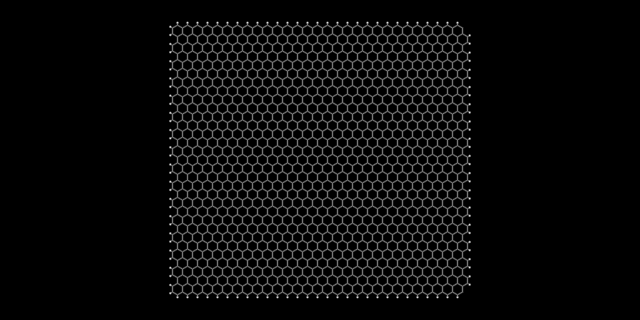
A Shadertoy shader for this pattern:

```glsl
const float ROW = 0.8660254;  // row pitch for hexagons one unit wide

float hexOutline(vec2 p) {
    p = abs(p);
    return abs(max(p.x, dot(p, vec2(0.5, ROW))) - 0.5);
}

float segment(vec2 p, vec2 tip) {
    return length(p - tip * clamp(dot(p, tip) / dot(tip, tip), 0.0, 1.0));
}

float cover(float dist, float radius, float blur) {
    return 1.0 - smoothstep(radius - blur, radius + blur, dist);
}

// Alternate rows lean a quarter cell to the right or left
float rowShift(float row) {
    return mod(row, 2.0) < 0.5 ? 0.25 : -0.25;
}

// Distance to the bonds of a finite sheet, 29 cells by 31 rows
float sheet(vec2 p) {
    float dist = 1e3;
    float nearest = round(p.y / ROW);
    for (int i = -1; i <= 1; i++) {
        float row = clamp(nearest + float(i), -15.0, 15.0);
        float shift = rowShift(row);
        float column = clamp(round(p.x - shift), -14.0, 14.0);
        dist = min(dist, hexOutline(p - vec2(column + shift, row * ROW)));
    }
    return dist;
}

void mainImage(out vec4 fragColor, in vec2 fragCoord) {
    vec2 uv = (fragCoord - 0.5 * iResolution.xy) / iResolution.y;
    vec2 p = uv / vec2(0.03125, 0.03106);
    float blur = 1.0 / (iResolution.y * 0.03125);

    // Stubs standing on the top and bottom vertices
    float column = clamp(round(p.x + 0.25), -14.0, 14.0);
    vec2 cap = vec2(p.x - column + 0.25, abs(p.y) - 15.0 * ROW - 0.577);
    vec2 capTip = vec2(0.0, 0.24);

    // Slanted stubs on the outer vertices of every second row
    float parity = p.x < 0.0 ? 1.0 : 0.0;
    float row = 2.0 * round((p.y / ROW - parity) * 0.5) + parity;
    row = clamp(row, -14.0 - parity, 14.0 + parity);
    vec2 side = vec2(abs(p.x) - 14.75, abs(p.y - row * ROW) - 0.289);
    vec2 sideTip = 0.25 * vec2(ROW, 0.5);

    float bonds = min(sheet(p), min(segment(cap, capTip), segment(side, sideTip)));
    float tips = min(length(cap - capTip), length(side - sideTip));

    float light = 0.56 * cover(bonds, 0.05, blur);
    light = max(light, 0.95 * cover(tips, 0.09, blur));
    fragColor = vec4(vec3(light), 1.0);
}
```
